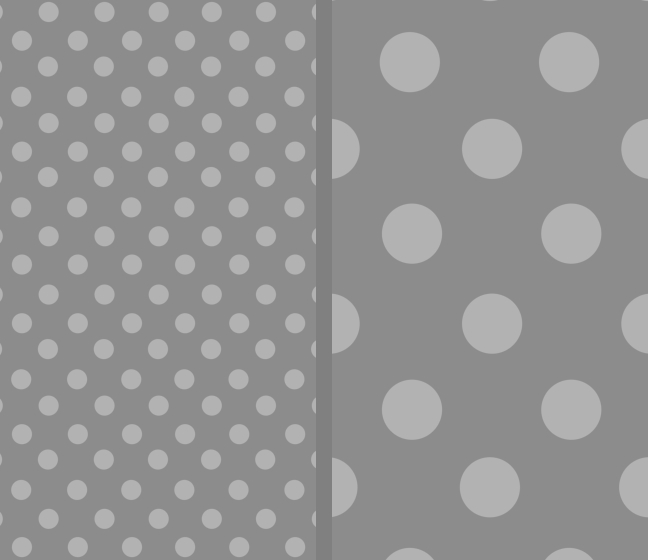
Left: the whole. Right: its middle third, enlarged.
Give the GLSL for this pattern, as a Shadertoy shader.

```glsl
// Staggered light grey polka dots on a mid grey ground, with slightly uneven spacing.

// Vertical drift of each row; the cycle restarts every ten rows.
const float rowDrift[10] = float[10](
    0.0, 0.008, -0.036, 0.0, -0.036, -0.030, -0.083, -0.044, -0.032, -0.032);

// Centre of the dot in a given row that lies nearest to x.
vec2 dotCentre(float row, float x) {
    float cycleRow = mod(row, 10.0);
    float stagger = 0.4886 * (1.0 - mod(row, 2.0));
    float nudge = cycleRow < 8.0 && mod(cycleRow, 4.0) >= 2.0 ? 0.0134 : 0.0;
    float start = 0.4016 + stagger - nudge;
    float column = round(x - start);

    // Columns bunch and spread over a cycle of five.
    float sway = 0.0241 * sin(6.28319 * column / 5.0);
    return vec2(start + column + sway, 0.2195 + row * 0.5171 + rowDrift[int(cycleRow)]);
}

void mainImage(out vec4 fragColor, in vec2 fragCoord) {
    // One unit is the column pitch; y runs down from the top edge.
    float pixel = 5.783 / iResolution.x;
    vec2 p = vec2(fragCoord.x, iResolution.y - fragCoord.y) * pixel;

    // Distance to the nearest dot among the neighbouring rows.
    float nearestRow = round((p.y - 0.2195) / 0.5171);
    float dist = 1e3;
    for (float i = -1.0; i <= 1.0; i++) {
        dist = min(dist, length(p - dotCentre(nearestRow + i, p.x)) - 0.1834);
    }

    float cover = 1.0 - smoothstep(-0.75 * pixel, 0.75 * pixel, dist);
    fragColor = vec4(vec3(mix(0.55, 0.70, cover)), 1.0);
}
```
